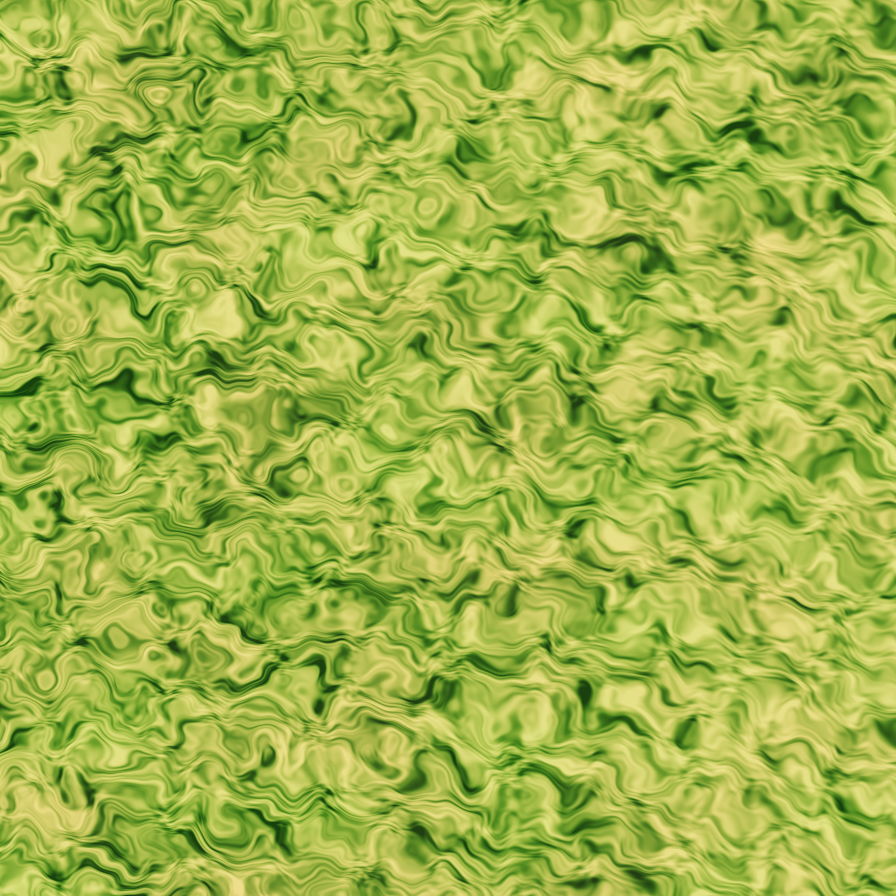
Write a WebGL 1 fragment shader that draws this texture.

```glsl
precision highp float;

uniform vec2 u_resolution;

float hash(vec2 cell) {
  vec3 q = fract(vec3(cell.xyx) * vec3(0.1031, 0.1030, 0.0973));
  q += dot(q, q.yzx + 33.33);
  return fract((q.x + q.y) * q.z);
}

float cornerSlope(vec2 cell, vec2 offset) {
  float angle = 6.2832 * hash(cell);
  return dot(vec2(cos(angle), sin(angle)), offset);
}

// Gradient noise scaled to a spread of about one
float noise(vec2 p) {
  vec2 i = floor(p), f = fract(p);
  vec2 u = f * f * f * (f * (f * 6.0 - 15.0) + 10.0);
  vec2 e = vec2(1.0, 0.0);
  float low = mix(cornerSlope(i, f), cornerSlope(i + e.xy, f - e.xy), u.x);
  float high = mix(cornerSlope(i + e.yx, f - e.yx), cornerSlope(i + e.xx, f - e.xx), u.x);
  return 4.8 * mix(low, high, u.y);
}

// Bends the ground so that blades lean down to the right and swirl in tufts
vec2 windBend(vec2 p) {
  float swirl = mix(0.013, 0.007, smoothstep(0.1, 0.9, p.x));
  vec2 bent = p;
  bent.y += p.x * (0.05 + 0.2 * p.x * (1.0 - 0.5 * p.y));
  bent.y += swirl * noise(p * vec2(15.0, 18.0) + 7.3);
  bent.y += 0.4 * swirl * noise(p * vec2(36.0, 40.0) + 51.7);
  bent.x += swirl * noise(p * vec2(14.0, 20.0) + 83.1);
  return bent;
}

// Brightness of the grass in units of its own spread
float grassTone(vec2 p) {
  vec2 bent = windBend(p);
  float patches = noise(p * vec2(3.0, 5.0) + 11.9);
  float clumps = noise(bent * vec2(17.0, 32.0) + 23.4);
  float tufts = noise(bent * vec2(32.0, 62.0) + 37.8);
  float strands = noise(bent * vec2(48.0, 125.0) + 61.2);
  float blades = noise(bent * vec2(75.0, 190.0) + 97.6);
  float tone = 0.26 * patches + 0.5 * clumps + 0.54 * tufts + 0.5 * strands + 0.32 * blades;
  float hollow = smoothstep(0.8, 2.4, -0.75 * clumps - 0.65 * tufts);
  return tone - 0.8 * hollow + 0.07 + 0.35 * (p.x - 0.5);
}

float rise(float from, float to, float tone) {
  return clamp((tone - from) / (to - from), 0.0, 1.0);
}

vec3 grassColor(float tone) {
  vec3 color = vec3(0.11, 0.25, 0.06);
  color = mix(color, vec3(0.24, 0.44, 0.10), rise(-3.3, -2.15, tone));
  color = mix(color, vec3(0.36, 0.56, 0.14), rise(-2.15, -1.44, tone));
  color = mix(color, vec3(0.49, 0.63, 0.19), rise(-1.44, -0.84, tone));
  color = mix(color, vec3(0.60, 0.70, 0.25), rise(-0.84, -0.27, tone));
  color = mix(color, vec3(0.71, 0.76, 0.32), rise(-0.27, 0.41, tone));
  color = mix(color, vec3(0.82, 0.82, 0.42), rise(0.41, 1.31, tone));
  return mix(color, vec3(0.90, 0.88, 0.53), rise(1.31, 2.5, tone));
}

void main() {
  vec2 p = gl_FragCoord.xy / u_resolution;
  vec3 color = grassColor(grassTone(p));

  // Drier, warmer grass alternates with fresh green
  float dryness = noise(p * vec2(7.0, 11.0) + 71.5);
  color += 0.012 * dryness * vec3(1.0, -0.3, 0.5);
  gl_FragColor = vec4(color, 1.0);
}
```
